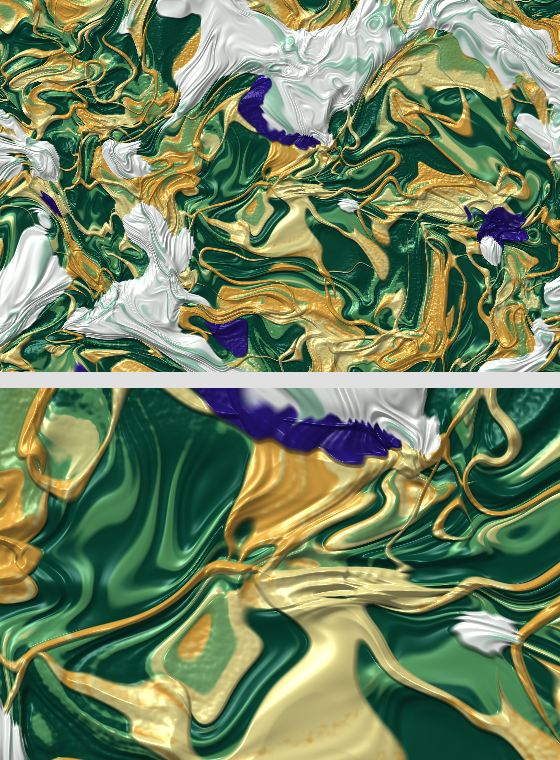
Top: the whole. Bottom: its middle third, enlarged.
Reproduce this texture procedurally as a WebGL 2 fragment shader.

```glsl
#version 300 es
precision highp float;
// Thick impasto paint: folded green and gold with white and violet smears, lit from the upper left.

uniform vec2 u_resolution;
out vec4 fragColor;

const vec3 DEEP_GREEN = vec3(0.025, 0.24, 0.175);
const vec3 MID_GREEN  = vec3(0.28, 0.53, 0.33);
const vec3 GOLD       = vec3(0.76, 0.57, 0.23);
const vec3 PALE_GOLD  = vec3(0.80, 0.76, 0.50);
const vec3 WHITE      = vec3(0.83, 0.845, 0.83);
const vec3 MILKY_TEAL = vec3(0.48, 0.67, 0.58);
const vec3 VIOLET     = vec3(0.12, 0.07, 0.38);
const vec3 LIGHT      = vec3(-0.36, 0.64, 0.68);

const float BODY_FREQ   = 4.7;   // patches of green and gold
const float VEIN_FREQ   = 5.0;   // gold ridges
const float WHITE_FREQ  = 3.0;   // white smears
const float FOLD_FREQ   = 9.0;   // creases pushed up by the knife
const float STREAKS     = 6.0;   // bristle lines along the strokes
const float GOLD_LEVEL  = 0.11;
const float WHITE_LEVEL = 0.20;
const float VIOLET_CELL = 0.5;
const float EDGE        = 0.012;
const float RELIEF_STEP = 0.0022;
const float SHADOW_REACH = 0.012;

float hash(vec2 p) {
    vec3 q = fract(p.xyx * vec3(0.1031, 0.1030, 0.0973));
    q += dot(q, q.yzx + 33.33);
    return fract((q.x + q.y) * q.z);
}

// Slope of a random direction at one lattice corner
float corner(vec2 cell, vec2 offset) {
    float angle = 6.2832 * hash(cell);
    return dot(vec2(cos(angle), sin(angle)), offset);
}

float noise(vec2 p) {
    vec2 i = floor(p), f = fract(p);
    vec2 u = f * f * f * (f * (f * 6.0 - 15.0) + 10.0);
    vec2 x = vec2(1.0, 0.0);
    return mix(mix(corner(i, f), corner(i + x, f - x), u.x),
               mix(corner(i + x.yx, f - x.yx), corner(i + 1.0, f - 1.0), u.x), u.y);
}

float fbm(vec2 p) {
    return noise(p) + 0.5 * noise(p * 2.03 + 17.0) + 0.28 * noise(p * 4.1 + 41.0);
}

// Noise and layered sines that drag the paint into curls
vec2 swirl(vec2 p) {
    p += 0.12 * vec2(noise(p * 2.9 + 3.0), noise(p * 2.9 + 31.0));
    p += 0.06 * vec2(noise(p * 8.0 + 47.0), noise(p * 8.0 + 83.0));
    float freq = 5.3;
    for (int i = 0; i < 4; i++) {
        vec2 q = mat2(0.8, 0.6, -0.6, 0.8) * p.yx;
        p += 0.38 / freq * sin(freq * q + vec2(1.3, 4.1) * float(i + 1));
        freq *= 1.83;
    }
    return p;
}

// Signed depth inside scattered cellular blobs of varied radius
float blobs(vec2 p) {
    vec2 home = floor(p);
    float depth = -1.0;
    for (int k = 0; k < 9; k++) {
        vec2 cell = home + vec2(k % 3, k / 3) - 1.0;
        vec2 centre = cell + 0.2 + 0.6 * vec2(hash(cell + 5.0), hash(cell + 23.0));
        float size = hash(cell + 57.0);
        depth = max(depth, 0.22 * size * size - length(p - centre));
    }
    return depth;
}

// Colour in rgb, paint height in a
vec4 paint(vec2 p) {
    vec2 w = swirl(p);
    float body = fbm(w * BODY_FREQ + 2.0);
    float fold = noise(w * FOLD_FREQ + 7.0);
    float streak = noise(vec2(body * STREAKS + fold * 2.0, dot(w, vec2(5.0, 8.0))));
    float bristle = noise(vec2(body * STREAKS * 3.0 + fold * 5.0, dot(w, vec2(14.0, 8.0))));
    float grain = noise(p * 120.0) + 0.7 * noise(p * 210.0);
    float dry = smoothstep(-0.1, 0.25, noise(p * 3.3 + 29.0));

    // Green ground with raised creases and dry-brushed pale scrapes
    float blend = streak + 0.4 * fold + 0.4 * bristle + 0.12 * dry * grain;
    vec3 colour = mix(DEEP_GREEN, MID_GREEN, smoothstep(0.03, 0.17, blend));
    colour = mix(colour, PALE_GOLD, 0.85 * smoothstep(0.3, 0.4, blend));
    float crease = exp(-70.0 * fold * fold);
    float height = 0.008 * crease + 0.006 * streak + 0.0025 * bristle + 0.0007 * dry * grain;

    // Gold patches, with coarse and fine ridges that swell and break
    float vein = fbm(w * VEIN_FREQ + 19.0);
    float thread = noise(w * VEIN_FREQ * 1.9 + 53.0);
    float swell = smoothstep(-0.2, 0.3, noise(p * 4.5 + 11.0));
    float cord = max(0.12 * swell - 0.01 - abs(vein), 0.055 - 0.05 * swell - abs(thread));
    float ridge = smoothstep(-EDGE, EDGE, cord);
    float patchMask = smoothstep(-EDGE, EDGE, body - GOLD_LEVEL + 0.06 * bristle);
    float pale = smoothstep(-0.12, 0.16, noise(w * 6.0 + 61.0) + 0.5 * bristle + 0.15 * grain);
    vec3 gold = mix(GOLD, PALE_GOLD, pale);
    gold = mix(gold, MID_GREEN, 0.75 * smoothstep(0.17, 0.27, streak + 0.35 * bristle) * (1.0 - ridge));
    colour = mix(colour, gold, max(patchMask, ridge));
    height += patchMask * (0.003 + 0.0005 * grain) + ridge * (0.004 + 0.08 * min(max(cord, 0.0), 0.08));

    // Violet dabs with ragged rims
    float dab = blobs(mix(p, w, 0.7) / VIOLET_CELL + 3.0) + 0.2 * fold + 0.07 * streak;
    float violetMask = smoothstep(-EDGE, EDGE, 2.0 * dab);
    colour = mix(colour, VIOLET * (1.0 + 0.6 * streak), violetMask);
    height += 0.006 * violetMask;

    // White smears, domed, with milky streaks
    float smear = fbm(mix(p, w, 0.8) * WHITE_FREQ + 73.0) - WHITE_LEVEL + 0.15 * fold + 0.05 * bristle;
    float whiteMask = smoothstep(-EDGE, EDGE, smear);
    vec3 milk = mix(WHITE, MILKY_TEAL, 0.85 * smoothstep(0.13, 0.33, streak + 0.45 * bristle));
    colour = mix(colour, milk, whiteMask);
    float dome = 0.007 + 0.014 * smoothstep(0.0, 0.25, smear) + 0.004 * crease + 0.004 * streak;
    return vec4(colour, mix(height, dome + 0.0015 * bristle, whiteMask));
}

void main() {
    vec2 p = gl_FragCoord.xy / u_resolution.y;
    vec4 here = paint(p);
    vec2 slope = vec2(paint(p + vec2(RELIEF_STEP, 0.0)).a,
                      paint(p + vec2(0.0, RELIEF_STEP)).a) - here.a;
    vec3 normal = normalize(vec3(-slope / RELIEF_STEP, 1.0));

    // Soft daylight, shade cast by thicker paint, wet highlights
    float diffuse = max(dot(normal, LIGHT), 0.0);
    float rise = paint(p + SHADOW_REACH * normalize(LIGHT.xy)).a - here.a;
    float shade = 1.0 - 0.25 * smoothstep(0.003, 0.016, rise);
    vec3 halfway = normalize(LIGHT + vec3(0.0, 0.0, 1.0));
    float gloss = pow(max(dot(normal, halfway), 0.0), 45.0);
    vec3 lit = here.rgb * shade * (0.58 + 0.62 * diffuse) + 0.36 * gloss * vec3(0.95, 1.0, 0.97);
    fragColor = vec4(clamp(lit, 0.0, 1.0), 1.0);
}
```
